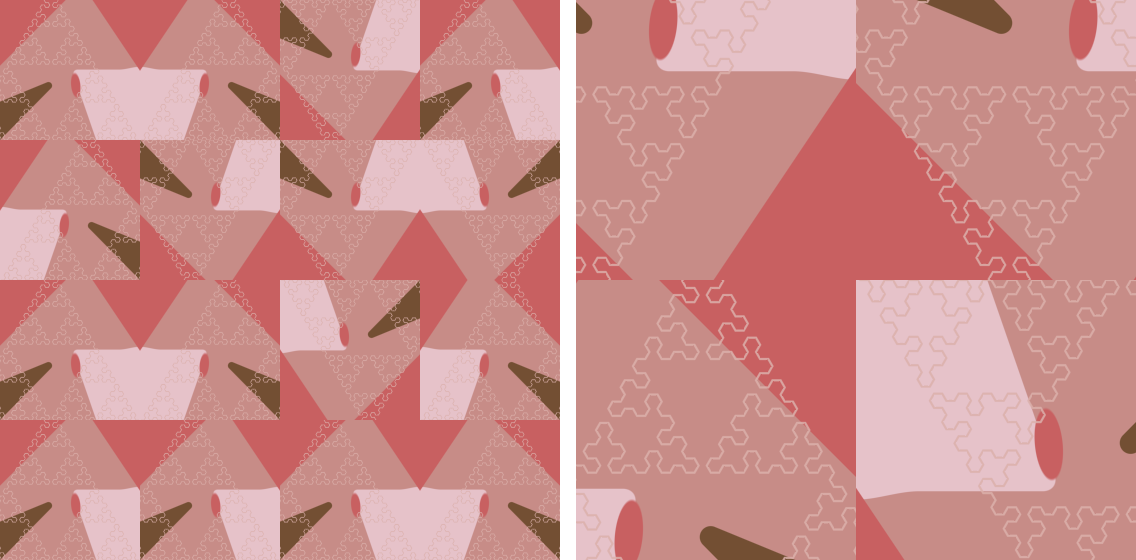
Left, the full canvas; right, a detail of the centre.
Write a WebGL 2 fragment shader that draws this pattern.

```glsl
#version 300 es
precision highp float;
// Four by four grid of mirrored tiles: flat angular shapes under a fine Sierpinski arrowhead line.

#define GRID 4.0
#define FLIP_X_BITS 0x29E8
#define FLIP_Y_BITS 0x4E40
#define CURVE_LEVELS 6
#define CURVE_SIDE 1.25
#define CURVE_HALF_WIDTH 0.0026
#define CURVE_OPACITY 0.85

uniform vec2 u_resolution;
out vec4 fragColor;

const vec3 DUSTY_ROSE = vec3(0.78, 0.55, 0.53);
const vec3 PALE_PINK = vec3(0.90, 0.76, 0.79);
const vec3 CORAL_RED = vec3(0.785, 0.375, 0.38);
const vec3 BROWN = vec3(0.45, 0.31, 0.20);
const vec3 LINE_PINK = vec3(0.86, 0.69, 0.67);

// Signed distance to the line from a to b.
float halfPlane(vec2 p, vec2 a, vec2 b) {
    vec2 dir = normalize(b - a);
    return (p.x - a.x) * dir.y - (p.y - a.y) * dir.x;
}

float roundIntersect(float a, float b, float radius) {
    vec2 d = vec2(a, b) + radius;
    return min(max(d.x, d.y), 0.0) + length(max(d, 0.0)) - radius;
}

// Widening spike with a round tip; slope is the sine of its half angle.
float spike(vec2 p, vec2 tip, vec2 axis, float radius, float slope) {
    p -= tip;
    vec2 q = vec2(dot(p, axis), abs(p.x * axis.y - p.y * axis.x));
    float c = sqrt(1.0 - slope * slope);
    return (dot(q, vec2(c, slope)) > 0.0 ? dot(q, vec2(-slope, c)) : length(q)) - radius;
}

float ellipse(vec2 p, vec2 center, vec2 radii, float angle) {
    float c = cos(angle), s = sin(angle);
    p -= center;
    p = vec2(c * p.x - s * p.y, s * p.x + c * p.y);
    return (length(p / radii) - 1.0) * min(radii.x, radii.y);
}

float segment(vec2 p, vec2 a, vec2 b) {
    vec2 ab = b - a;
    return length(p - a - ab * clamp(dot(p - a, ab) / dot(ab, ab), 0.0, 1.0));
}

// Descends into the nearest third of the triangle, then measures its one segment.
float arrowhead(vec2 p, vec2 start, vec2 end, vec2 apex) {
    for (int i = 0; i < CURVE_LEVELS; i++) {
        vec2 a = 0.5 * (start + apex);
        vec2 b = 0.5 * (apex + end);
        vec2 m = 0.5 * (start + end);
        float dStart = distance(p, (start + a + m) / 3.0);
        float dTop = distance(p, (a + b + apex) / 3.0);
        float dEnd = distance(p, (b + end + m) / 3.0);
        if (dTop < min(dStart, dEnd)) {
            start = a;
            end = b;
        } else if (dStart < dEnd) {
            end = a;
            apex = m;
        } else {
            start = b;
            apex = m;
        }
    }
    return segment(p, start, end);
}

float cover(float d, float aa) {
    return smoothstep(aa, -aa, d);
}

void main() {
    // Tile coordinates run from the upper left, mirrored per cell.
    vec2 grid = gl_FragCoord.xy / u_resolution * GRID;
    ivec2 cell = ivec2(floor(grid));
    int index = cell.x + cell.y * int(GRID);
    vec2 p = fract(grid);
    p.y = 1.0 - p.y;
    if (((FLIP_X_BITS >> index) & 1) == 1) p.x = 1.0 - p.x;
    if (((FLIP_Y_BITS >> index) & 1) == 1) p.y = 1.0 - p.y;
    float aa = 0.75 * GRID / min(u_resolution.x, u_resolution.y);

    // Pale block with a rounded corner.
    float blockTop = 0.497 - 0.02 * smoothstep(0.85, 1.0, p.x) - p.y;
    float blockSide = halfPlane(p, vec2(0.6875, 1.0), vec2(0.536, 0.5625));
    vec3 color = mix(DUSTY_ROSE, PALE_PINK, cover(roundIntersect(blockTop, blockSide, 0.04), aa));

    // Red corners and the small red oval.
    float corners = min(halfPlane(p, vec2(0.469, 0.0), vec2(0.0, 0.469)),
                        halfPlane(p, vec2(0.979, 0.474), vec2(0.661, 0.0)));
    float oval = ellipse(p, vec2(0.541, 0.609), vec2(0.033, 0.085), 0.1);
    color = mix(color, CORAL_RED, cover(min(corners, oval), aa));

    // Brown spike.
    float spikeDist = spike(p, vec2(0.346, 0.612), normalize(vec2(-0.83, 0.557)), 0.026, 0.2);
    color = mix(color, BROWN, cover(spikeDist, aa));

    // Arrowhead line over all.
    vec2 left = vec2(-0.26, 1.0);
    vec2 right = left + vec2(CURVE_SIDE, 0.0);
    vec2 peak = left + CURVE_SIDE * vec2(0.5, -0.866);
    float line = cover(arrowhead(p, left, right, peak) - CURVE_HALF_WIDTH, aa);
    color = mix(color, LINE_PINK, line * CURVE_OPACITY);

    fragColor = vec4(color, 1.0);
}
```
